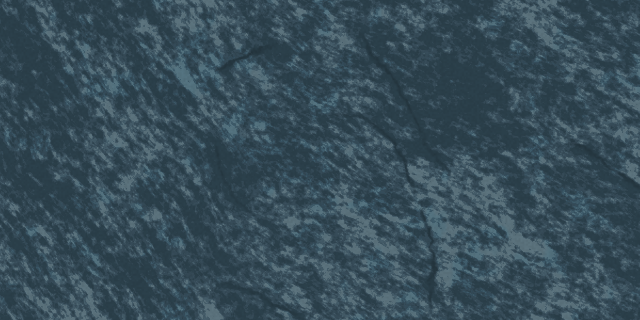
A Shadertoy shader for this texture:

```glsl
// Blue-grey slate: small crisp mineral flakes over a dark, split stone surface.
// Stretched value noise gives flakes and grooves, soft blobs set their density,
// and bent line distances carve the fissures. All layers add up to one tone.

#define SHADOW vec3(0.165, 0.245, 0.287)
#define SLATE  vec3(0.208, 0.290, 0.340)
#define STEEL  vec3(0.260, 0.352, 0.402)
#define CHALK  vec3(0.350, 0.440, 0.480)
#define STEEP_ANGLE -0.95
#define SHALLOW_ANGLE -0.48
#define FLAKE_SCALE vec2(23.0, 56.0)
#define GROOVE_SCALE vec2(2.2, 24.0)
#define FLAKE_AMOUNT 0.70
#define PATCH_AMOUNT 0.27
#define TONE_BIAS -0.10
#define FISSURE_WIDTH 0.006

float hash(vec2 p) {
    vec3 q = fract(vec3(p.xyx) * 0.1031);
    q += dot(q, q.yzx + 33.33);
    return fract((q.x + q.y) * q.z);
}

float noise(vec2 p) {
    vec2 i = floor(p), f = fract(p);
    f = f * f * (3.0 - 2.0 * f);
    return mix(mix(hash(i), hash(i + vec2(1, 0)), f.x),
               mix(hash(i + vec2(0, 1)), hash(i + vec2(1, 1)), f.x), f.y);
}

// Three octaves, centred on zero with a spread of about one.
float fbm(vec2 p) {
    float sum = 0.0, amp = 0.5;
    for (int i = 0; i < 3; i++) {
        sum += amp * (noise(p) - 0.5);
        p = p * 2.0 + vec2(17.3, 9.1);
        amp *= 0.7;
    }
    return sum * 7.2;
}

// Coordinates along (x) and across (y) a direction.
vec2 alongAcross(vec2 p, float angle) {
    float c = cos(angle), s = sin(angle);
    return vec2(c * p.x + s * p.y, c * p.y - s * p.x);
}

// Broad zones where flakes are dense or worn away: x, y, radius, weight.
float flakeDensity(vec2 p) {
    const vec4 zones[9] = vec4[9](
        vec4(1.13, 0.20, 0.36, 0.85), vec4(1.43, 0.73, 0.17, -1.50),
        vec4(1.10, 0.74, 0.14, 0.45), vec4(0.39, 0.55, 0.13, 0.65),
        vec4(0.58, 0.88, 0.13, 0.55), vec4(0.61, 0.42, 0.17, -0.55),
        vec4(0.08, 0.70, 0.30, -0.45), vec4(1.62, 0.27, 0.28, 0.50),
        vec4(1.76, 0.88, 0.18, 0.25));
    float sum = 0.0;
    for (int i = 0; i < 9; i++) {
        vec2 d = (p - zones[i].xy) / zones[i].z;
        sum += zones[i].w * exp(-dot(d, d));
    }
    return sum;
}

// Bent cracks; x is the dark core, y the soft shade on the lower side.
vec2 fissures(vec2 p) {
    const vec4 ends[7] = vec4[7](
        vec4(1.00, 0.65, 1.32, 0.38), vec4(1.32, 0.39, 1.33, 0.02),
        vec4(1.12, 0.93, 1.42, 0.44), vec4(0.66, 0.57, 0.81, 0.33),
        vec4(1.77, 0.57, 2.03, 0.38), vec4(0.68, 0.11, 0.97, -0.02),
        vec4(0.66, 0.78, 0.88, 0.90));
    const float bends[7] = float[7](0.10, 0.025, 0.01, -0.04, 0.01, 0.02, -0.02);
    vec2 result = vec2(0.0);
    for (int i = 0; i < 7; i++) {
        vec2 a = ends[i].xy, dir = ends[i].zw - a;
        float len = length(dir);
        dir /= len;
        float h = dot(p - a, dir) / len;
        float side = dot(p - a, vec2(-dir.y, dir.x)) - bends[i] * 4.0 * h * (1.0 - h);
        float fade = smoothstep(-0.03, 0.20, h) * (1.0 - smoothstep(0.80, 1.03, h));
        float core = exp(-pow(side / FISSURE_WIDTH, 2.0));
        float shade = exp(-abs(side) / 0.025) * smoothstep(0.006, -0.006, side);
        result = max(result, fade * vec2(core, shade));
    }
    return result;
}

vec3 slateColour(float tone) {
    vec3 colour = mix(SHADOW, SLATE, smoothstep(-0.85, 0.13, tone));
    colour = mix(colour, STEEL, smoothstep(0.30, 0.80, tone));
    return mix(colour, CHALK, smoothstep(1.04, 1.50, tone));
}

void mainImage(out vec4 fragColor, in vec2 fragCoord) {
    vec2 p = fragCoord / iResolution.y;
    vec2 sway = vec2(fbm(p * 2.0), fbm(p * 2.0 + 41.0));
    vec2 warped = p + 0.010 * sway;

    // Flakes lie flatter towards the middle of the slab.
    vec2 steep = alongAcross(warped, STEEP_ANGLE);
    vec2 shallow = alongAcross(warped, SHALLOW_ANGLE);
    float flatness = smoothstep(0.55, 0.95, p.x + 0.06 * sway.x);
    float flakes = mix(fbm(steep * FLAKE_SCALE), fbm(shallow * FLAKE_SCALE + 70.0), flatness);

    // Long parallel grooves show most on the left.
    float grooves = fbm(steep * GROOVE_SCALE + 23.0) * mix(0.46, 0.20, flatness);
    float patches = fbm(alongAcross(warped, -0.8) * vec2(4.0, 8.0) + 11.0);
    float grain = fbm(p * 75.0 + 5.0);

    // Wobble the crack lines so that they look broken.
    vec2 crack = fissures(warped + 0.0035 * vec2(fbm(p * 24.0), fbm(p * 24.0 + 8.0)));
    crack *= 0.5 + 0.5 * smoothstep(-0.9, 0.8, patches + grain * 0.5);

    float tone = TONE_BIAS + flakeDensity(warped) + PATCH_AMOUNT * patches
               + FLAKE_AMOUNT * flakes + grooves + 0.42 * grain
               - 1.5 * crack.x - 0.8 * crack.y;

    // Faint blue stains and a fine dusty bite finish the surface.
    vec3 colour = slateColour(tone);
    float stain = smoothstep(0.2, 1.6, fbm(p * 11.0 + 90.0)) * smoothstep(-0.2, 0.6, tone);
    colour *= mix(vec3(1.0), vec3(0.92, 1.0, 1.02), stain);
    colour *= 1.0 + 0.08 * (noise(p * 170.0) - 0.5) - 0.15 * crack.x;
    fragColor = vec4(colour, 1.0);
}
```
